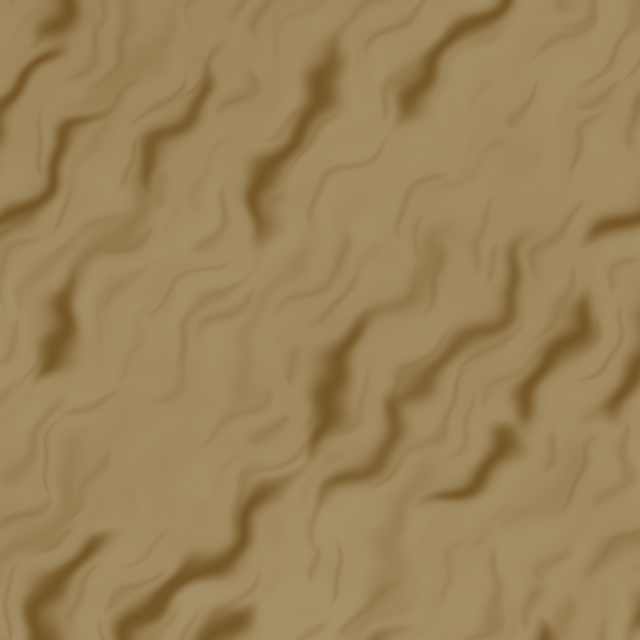
Reproduce this texture procedurally as a three.js fragment shader.

```glsl
// Soft tan ground crossed by blurred brown streaks that lean up to the right.
// Tapered strokes are scattered over a rotated cell grid, one per cell, and bent
// by layered sines; a smaller, fainter set of strokes and noise form the grain.

#define GROUND vec3(0.638, 0.550, 0.388)
#define STREAK vec3(0.455, 0.335, 0.145)
#define LEAN 0.97
#define CELL vec2(0.25, 0.13)
#define STROKE_WIDTH 0.021
#define WARP 0.017
#define FINE_SCALE 2.3
#define FINE_INK 0.24
#define GRAIN_INK 0.13
#define SHADE_INK 0.07

varying vec2 vUv;

vec3 hash3(vec2 cell) {
  vec3 q = fract(cell.xyx * vec3(0.1031, 0.1030, 0.0973));
  q += dot(q, q.yxz + 33.33);
  return fract((q.xxy + q.yzz) * q.zyx);
}

float valueNoise(vec2 p) {
  vec2 i = floor(p);
  vec2 f = fract(p);
  f = f * f * (3.0 - 2.0 * f);
  float low = mix(hash3(i).x, hash3(i + vec2(1.0, 0.0)).x, f.x);
  float high = mix(hash3(i + vec2(0.0, 1.0)).x, hash3(i + 1.0).x, f.x);
  return mix(low, high, f.y);
}

// Layered sines that give the streaks their kinks
vec2 sineWarp(vec2 p) {
  vec2 w = sin(p.yx * vec2(11.0, 25.0) + p * vec2(24.0, 9.0) + vec2(0.7, 2.1));
  w += 0.5 * sin(p * vec2(43.0, 31.0) - p.yx * vec2(17.0, 38.0) + vec2(4.0, 1.3));
  w += 0.2 * sin(p.yx * vec2(71.0, 83.0) + p * vec2(59.0, 37.0));
  return w;
}

// One tapered stroke: x runs along it, y across it
float stroke(vec2 d, vec3 shape, vec3 look) {
  float along = d.x / mix(0.09, 0.21, shape.x);
  float taper = max(1.0 - along * along, 0.0);
  float tilt = (shape.y - 0.5) * 0.45;
  float bend = (shape.z - 0.5) * 0.04;
  float across = d.y - tilt * d.x - bend * along * along;
  float width = STROKE_WIDTH * mix(0.65, 1.25, look.x) * (0.45 + 0.55 * taper);
  float strength = smoothstep(0.05, 0.65, look.y);
  float body = exp(-across * across / (width * width));
  return strength * smoothstep(0.0, 0.75, taper) * body;
}

// Soft union of the strokes in the neighbouring cells
float streaks(vec2 p, float seed) {
  vec2 home = floor(p / CELL);
  float clear = 1.0;
  for (int j = -1; j <= 1; j++) {
    for (int i = -1; i <= 1; i++) {
      vec2 cell = home + vec2(float(i), float(j));
      vec3 place = hash3(cell + seed);
      vec3 shape = hash3(cell + seed + 57.0);
      vec3 look = hash3(cell + seed + 113.0);
      vec2 center = (cell + mix(vec2(0.2), vec2(0.8), place.xy)) * CELL;
      clear *= 1.0 - 0.95 * stroke(p - center, shape, look);
    }
  }
  return 1.0 - clear;
}

void main() {
  // Turn the canvas so that x follows the streaks
  float c = cos(LEAN);
  float s = sin(LEAN);
  vec2 p = vec2(c * vUv.x + s * vUv.y, c * vUv.y - s * vUv.x);
  vec2 bent = p + WARP * sineWarp(p) * vec2(0.6, 1.0);

  // Main streaks, faint small streaks and fine slanted grain
  float ink = streaks(bent, 19.0);
  float fine = streaks(bent * FINE_SCALE, 71.0);
  float grain = valueNoise(bent * vec2(13.0, 34.0) + 40.0);
  grain = 0.65 * grain + 0.35 * valueNoise(bent * vec2(29.0, 75.0) + 90.0);

  // Broad shade, a little deeper toward the upper left
  float shade = vUv.y - 0.5 * vUv.x + 0.4 * sin(5.0 * p.x + 3.0 * sin(4.0 * p.y));
  float veil = FINE_INK * fine + GRAIN_INK * (grain - 0.4) + SHADE_INK * shade;

  float tone = ink + (1.0 - ink) * veil;
  gl_FragColor = vec4(mix(GROUND, STREAK, tone), 1.0);
}
```
